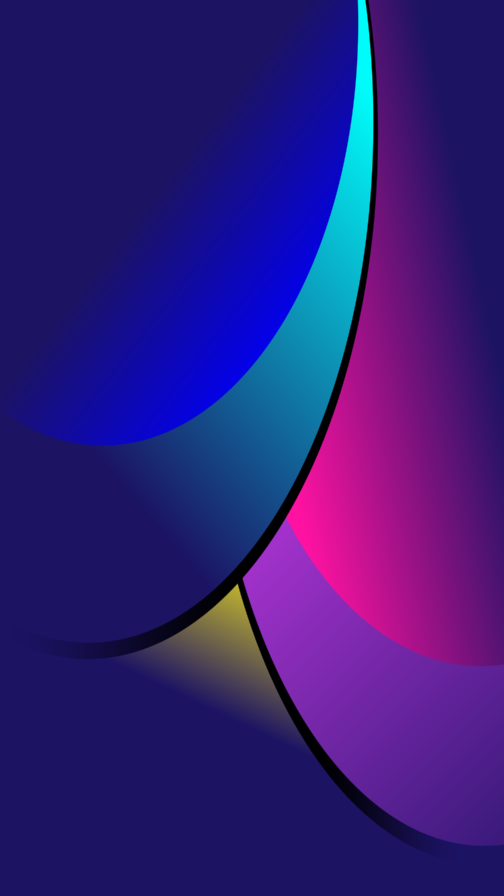
This background is drawn by a Shadertoy shader. Its source:

```glsl
// Overlapping curved petals on deep indigo, each filled with a linear glow.
// Every petal is an axis-aligned ellipse; offset pairs of ellipses leave the
// black crescent rims. Units: canvas height = 1, origin at the lower left.

const float ASPECT = 0.5625;   // design width over height

// Colours
const vec3 INDIGO = vec3(0.108, 0.074, 0.390);
const vec3 BLUE   = vec3(0.010, 0.000, 0.930);
const vec3 CYAN   = vec3(0.000, 0.990, 0.980);
const vec3 PINK   = vec3(1.000, 0.070, 0.630);
const vec3 PURPLE = vec3(0.640, 0.195, 0.800);
const vec3 YELLOW = vec3(0.770, 0.720, 0.180);
const vec3 RIM    = vec3(0.000, 0.000, 0.010);

// Ellipses: centre.xy, radii.xy
const vec4 LEFT_CORE   = vec4(0.1146, 0.9740, 0.2852, 0.4714);
const vec4 LEFT_PETAL  = vec4(0.0990, 0.8633, 0.3177, 0.5807);
const vec4 LEFT_RIM    = vec4(0.0977, 0.8503, 0.3242, 0.5859);
const vec4 RIGHT_CORE  = vec4(0.5365, 0.7279, 0.2852, 0.4714);
const vec4 RIGHT_PETAL = vec4(0.5404, 0.6289, 0.3073, 0.5729);
const vec4 RIGHT_RIM   = vec4(0.5404, 0.6159, 0.3099, 0.5807);

// Glows: faded end.xy, bright end.xy
const vec4 BLUE_GLOW   = vec4(0.1302, 0.7253, 0.2930, 0.5990);
const vec4 CYAN_GLOW   = vec4(0.1953, 0.3872, 0.5729, 0.7083);
const vec4 PINK_GLOW   = vec4(0.5801, 0.4883, 0.3320, 0.4336);
const vec4 PURPLE_GLOW = vec4(0.6680, -0.0065, 0.2799, 0.3815);
const vec4 YELLOW_GLOW = vec4(0.2044, 0.2227, 0.2669, 0.3529);

// Where each rim dissolves along x: faded, solid
const vec2 LEFT_RIM_FADE  = vec2(0.00, 0.27);
const vec2 RIGHT_RIM_FADE = vec2(0.52, 0.35);

// Antialiased coverage of an ellipse, from its approximate distance
float ellipseMask(vec2 p, vec4 e) {
    vec2 q = p - e.xy;
    float k = length(q / e.zw);
    float slope = max(length(q / (e.zw * e.zw)), 1e-4);
    float dist = k * (k - 1.0) / slope;
    return clamp(0.5 - dist * iResolution.y / 1.4, 0.0, 1.0);
}

// Background blended towards a colour along a line
vec3 glow(vec2 p, vec4 line, vec3 colour) {
    vec2 axis = line.zw - line.xy;
    float t = dot(p - line.xy, axis) / dot(axis, axis);
    return mix(INDIGO, colour, clamp(t, 0.0, 1.0));
}

// Rim colour, dissolving into the background along x
vec3 rim(float x, vec2 fade) {
    float t = clamp((x - fade.x) / (fade.y - fade.x), 0.0, 1.0);
    return mix(INDIGO, RIM, t * t * (3.0 - 2.0 * t));
}

void mainImage(out vec4 fragColor, in vec2 fragCoord) {
    vec2 p = fragCoord / iResolution.xy * vec2(ASPECT, 1.0);

    // Yellow light behind both petals
    vec3 colour = glow(p, YELLOW_GLOW, YELLOW);

    // Right petal
    colour = mix(colour, rim(p.x, RIGHT_RIM_FADE), ellipseMask(p, RIGHT_RIM));
    colour = mix(colour, glow(p, PURPLE_GLOW, PURPLE), ellipseMask(p, RIGHT_PETAL));
    colour = mix(colour, glow(p, PINK_GLOW, PINK), ellipseMask(p, RIGHT_CORE));

    // Left petal, in front
    colour = mix(colour, rim(p.x, LEFT_RIM_FADE), ellipseMask(p, LEFT_RIM));
    colour = mix(colour, glow(p, CYAN_GLOW, CYAN), ellipseMask(p, LEFT_PETAL));
    colour = mix(colour, glow(p, BLUE_GLOW, BLUE), ellipseMask(p, LEFT_CORE));

    fragColor = vec4(colour, 1.0);
}
```
